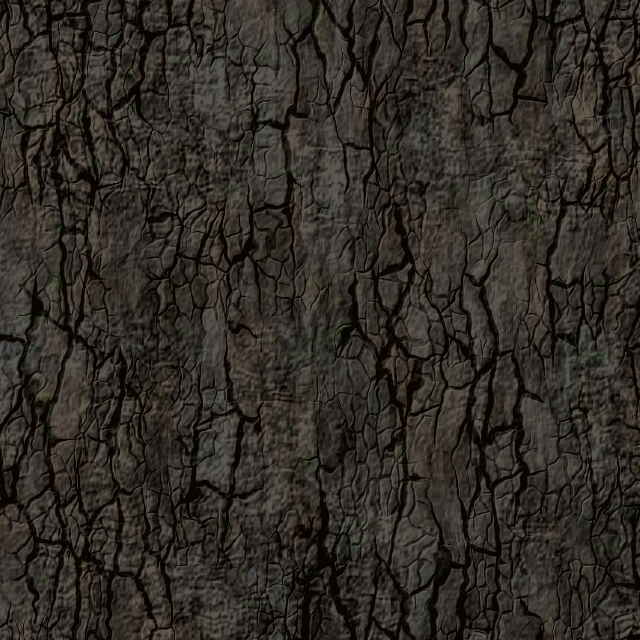
Reproduce this texture procedurally as a Shadertoy shader.

```glsl
// Dark, weathered tree bark: upright plates split by black fissures.
// Two stretched Voronoi layers give plates and flakes; fibres, wrinkles and
// grain roughen them, and a height difference lights them from the upper left.

#define PLATE_SCALE vec2(22.0, 8.5)
#define FLAKE_SCALE vec2(47.0, 25.0)
#define FISSURE_WIDTH 0.0052
#define SPLIT_WIDTH 0.0022
#define LIGHT_STEP vec2(-0.0016, 0.0016)
#define LIGHT_GAIN 1.2
#define BASE_TONE 0.63
#define DARK_COLOR vec3(0.066, 0.047, 0.036)
#define PALE_COLOR vec3(0.330, 0.308, 0.280)

float hash(vec2 p) {
    vec3 q = fract(vec3(p.xyx) * 0.1031);
    q += dot(q, q.yzx + 33.33);
    return fract((q.x + q.y) * q.z);
}

float noise(vec2 p) {
    vec2 i = floor(p), f = fract(p);
    f = f * f * (3.0 - 2.0 * f);
    return mix(mix(hash(i), hash(i + vec2(1, 0)), f.x),
               mix(hash(i + vec2(0, 1)), hash(i + vec2(1, 1)), f.x), f.y);
}

float fbm(vec2 p) {
    float sum = 0.0, gain = 0.533;
    for (int i = 0; i < 4; i++) {
        sum += gain * noise(p);
        p = p * 2.03 + 17.3;
        gain *= 0.5;
    }
    return sum;
}

// Cell centre, jittered more along the trunk than across it
vec2 cellPoint(vec2 cell) {
    vec2 jitter = vec2(hash(cell + 3.7), hash(cell + 71.9));
    return cell + 0.5 + (jitter - 0.5) * vec2(0.65, 0.95);
}

// x: distance to the cell border in canvas units, y: random value of the cell
vec2 plates(vec2 p, vec2 scale) {
    vec2 x = p * scale, home = floor(x), nearest = vec2(0), owner = home;
    float best = 1e3, border = 1e3;
    for (int j = -1; j <= 1; j++)
    for (int i = -1; i <= 1; i++) {
        vec2 cell = home + vec2(i, j);
        vec2 r = cellPoint(cell) - x;
        if (dot(r, r) < best) {
            best = dot(r, r);
            nearest = r;
            owner = cell;
        }
    }
    for (int j = -2; j <= 2; j++)
    for (int i = -2; i <= 2; i++) {
        vec2 r = cellPoint(home + vec2(i, j)) - x;
        vec2 across = r - nearest;
        if (dot(across, across) > 1e-4) {
            float d = dot(0.5 * (r + nearest), across) / length(across * scale);
            border = min(border, d);
        }
    }
    return vec2(border, hash(owner + 11.3));
}

// Dark line along a border, closing where the width fades out
float crack(float d, float width) {
    float opening = smoothstep(0.0, 0.0012, width);
    return opening * (1.0 - smoothstep(width * 0.45, width + 0.0014, d));
}

float barkHeight(vec2 p) {
    // Ragged borders: slow bends plus small jagged shifts
    vec2 bend = vec2(fbm(p * vec2(13, 7)), fbm(p * vec2(11, 9) + 40.0)) - 0.5;
    vec2 jag = vec2(noise(p * vec2(55, 75)), noise(p * vec2(60, 50) + 9.0)) - 0.5;
    vec2 q = p + bend * vec2(0.055, 0.065) + jag * vec2(0.007, 0.010);

    vec2 plate = plates(q, PLATE_SCALE);
    vec2 flake = plates(q + 5.0, FLAKE_SCALE);
    float gap = smoothstep(0.30, 0.75, noise(p * vec2(16, 8) + 21.0));
    float split = smoothstep(0.35, 0.75, noise(p * vec2(20, 13) + 63.0));

    // Rough areas alternate with smoother grey plates
    float rough = smoothstep(0.25, 0.75, noise(p * vec2(12, 7) + 31.0));
    float fibre = fbm(q * vec2(85, 19)) - 0.5;
    float wrinkle = noise(q * vec2(38, 165) + 5.0) - 0.5;
    float grain = noise(p * vec2(215, 175)) - 0.5;
    float column = noise(p * vec2(8, 2.5) + 13.0) - 0.5;

    float h = 0.24 * (plate.y - 0.5) + 0.20 * (flake.y - 0.5) + 0.24 * column;
    h += 0.80 * fibre + mix(0.15, 0.50, rough) * wrinkle;
    h += mix(0.28, 0.52, rough) * grain;
    h -= 0.20 * exp(-plate.x * 150.0);
    h -= 0.62 * crack(plate.x, FISSURE_WIDTH * gap);
    h -= 0.38 * crack(flake.x, SPLIT_WIDTH * split);
    return h;
}

void mainImage(out vec4 fragColor, in vec2 fragCoord) {
    vec2 p = fragCoord / iResolution.y;
    float h = barkHeight(p);
    float relief = LIGHT_GAIN * (h - barkHeight(p + LIGHT_STEP));
    float tone = clamp(BASE_TONE + h + clamp(relief, -0.35, 0.35), -0.12, 1.12);
    vec3 color = mix(DARK_COLOR, PALE_COLOR, tone);

    // Faint rust, lichen green and cool grey stains
    float warm = fbm(p * vec2(24, 11) + 80.0) - 0.5;
    float lichen = smoothstep(0.62, 0.85, fbm(p * vec2(40, 34) + 140.0));
    color += warm * vec3(0.050, 0.0, -0.035) * (0.4 + tone);
    color += lichen * vec3(-0.015, 0.020, -0.020);
    fragColor = vec4(max(color, 0.0), 1.0);
}
```
